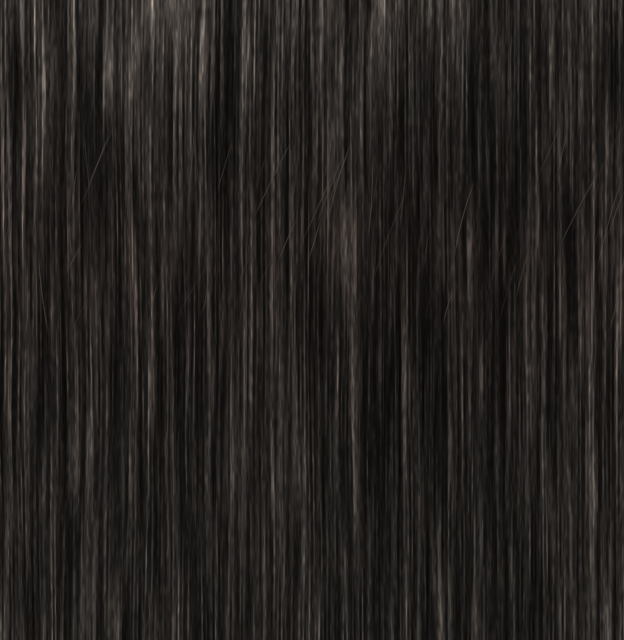
Reproduce this texture procedurally as a WebGL 1 fragment shader.

```glsl
precision highp float;
// Straight dark brown-black hair: fine vertical strands, soft sheen and stray hairs.

uniform vec2 u_resolution;

#define HAIR_COLOR vec3(0.131, 0.121, 0.113)
#define SHEEN_COLOR vec3(0.30, 0.265, 0.245)
#define FINE_STRANDS 330.0
#define LOCK_STRANDS 165.0
#define CLUMPS 72.0
#define STRAND_CONTRAST 1.0
#define STRAY_WIDTH 0.0010
#define STRAY_STRENGTH 0.70
#define STRAY_COUNT 64

float hash(vec2 p) {
  vec3 q = fract(vec3(p.xyx) * 0.1031);
  q += dot(q, q.yzx + 33.33);
  return fract((q.x + q.y) * q.z);
}

float noise(vec2 p) {
  vec2 cell = floor(p);
  vec2 f = fract(p);
  f = f * f * (3.0 - 2.0 * f);
  float low = mix(hash(cell), hash(cell + vec2(1.0, 0.0)), f.x);
  float high = mix(hash(cell + vec2(0.0, 1.0)), hash(cell + vec2(1.0, 1.0)), f.x);
  return mix(low, high, f.y);
}

// Noise stretched along the hair, centred on zero; each column starts at its own height.
float strands(vec2 p, float across, float along, float seed) {
  float shift = noise(vec2(p.x * across * 0.5 + seed, seed)) * 0.8;
  return noise(vec2(p.x * across + seed, p.y * along + shift + seed * 0.37)) - 0.5;
}

// Slight sideways drift, so that locks are not perfectly straight.
vec2 drift(vec2 p) {
  float sway = noise(vec2(p.x * 6.0, p.y * 2.5)) * 0.006;
  float wobble = noise(vec2(p.x * 28.0 + 9.0, p.y * 6.0)) * 0.0025;
  return vec2(p.x + sway + wobble, p.y);
}

// Lighter at the top, a little lighter at the bottom, dark between.
float verticalLight(float y) {
  float top = smoothstep(0.74, 1.02, y);
  float bottom = 1.0 - smoothstep(0.0, 0.2, y);
  return 0.38 * top + 0.13 * bottom - 0.06;
}

// Thin curved hairs that cross the vertical strands.
float strayHairs(vec2 p, float pixel) {
  float total = 0.0;
  float halfWidth = max(STRAY_WIDTH, pixel * 0.5);
  for (int i = 0; i < STRAY_COUNT; i++) {
    float id = float(i) + 1.0;
    float size = mix(0.05, 0.16, hash(vec2(id, 3.1)));
    vec2 root = vec2(hash(vec2(id, 7.7)) * 1.1 - 0.1,
                     mix(0.47, 0.72, hash(vec2(id, 13.3))));
    float side = hash(vec2(id, 19.9)) < 0.78 ? 1.0 : -0.6;
    float lean = side * mix(0.08, 0.5, hash(vec2(id, 23.5)));
    float bend = (hash(vec2(id, 31.7)) - 0.4) * 2.0;
    float t = p.y - root.y;
    float slope = lean + 2.0 * bend * t;
    float gap = abs(p.x - root.x - lean * t - bend * t * t) / sqrt(1.0 + slope * slope);
    float body = smoothstep(0.0, 0.03, t) * (1.0 - smoothstep(size - 0.03, size, t));
    float line = 1.0 - smoothstep(halfWidth * 0.3, halfWidth + pixel * 0.5, gap);
    total += line * body * mix(0.2, 1.0, hash(vec2(id, 41.3)));
  }
  return min(total, 1.0);
}

void main() {
  vec2 p = gl_FragCoord.xy / u_resolution.y;
  float pixel = 1.0 / u_resolution.y;
  vec2 q = drift(p);

  // Layered strands, from broad locks down to single hairs.
  float broad = strands(q, 15.0, 1.2, 3.0);
  float clump = strands(q, CLUMPS, 1.6, 47.0);
  float lock = strands(q, LOCK_STRANDS, 2.6, 83.0);
  float fine = strands(q, FINE_STRANDS, 8.0, 131.0);
  float grain = strands(q, 430.0, 70.0, 211.0);
  float tone = 0.14 * broad + 0.36 * clump + 0.95 * lock + 1.35 * fine + 0.55 * grain;

  // Narrow dark gaps between locks.
  float gapNoise = noise(vec2(q.x * 110.0 + 17.0, q.y * 2.2));
  tone -= 0.45 * smoothstep(0.68, 0.88, gapNoise);

  float light = exp(tone * STRAND_CONTRAST + verticalLight(p.y));
  vec3 color = HAIR_COLOR * light;

  // Single glossy strands, warmest around the upper middle.
  float gloss = smoothstep(0.72, 0.96, noise(vec2(q.x * 240.0 + 5.0, q.y * 5.0)));
  float band = exp(-pow((p.y - 0.58) / 0.2, 2.0));
  color += SHEEN_COLOR * gloss * (0.10 + 0.20 * band);
  color *= mix(vec3(1.0), vec3(1.02, 0.98, 0.98), band);

  // Stray hairs lie on top.
  color = mix(color, SHEEN_COLOR, strayHairs(p, pixel) * STRAY_STRENGTH);

  gl_FragColor = vec4(clamp(color, 0.0, 1.0), 1.0);
}
```
